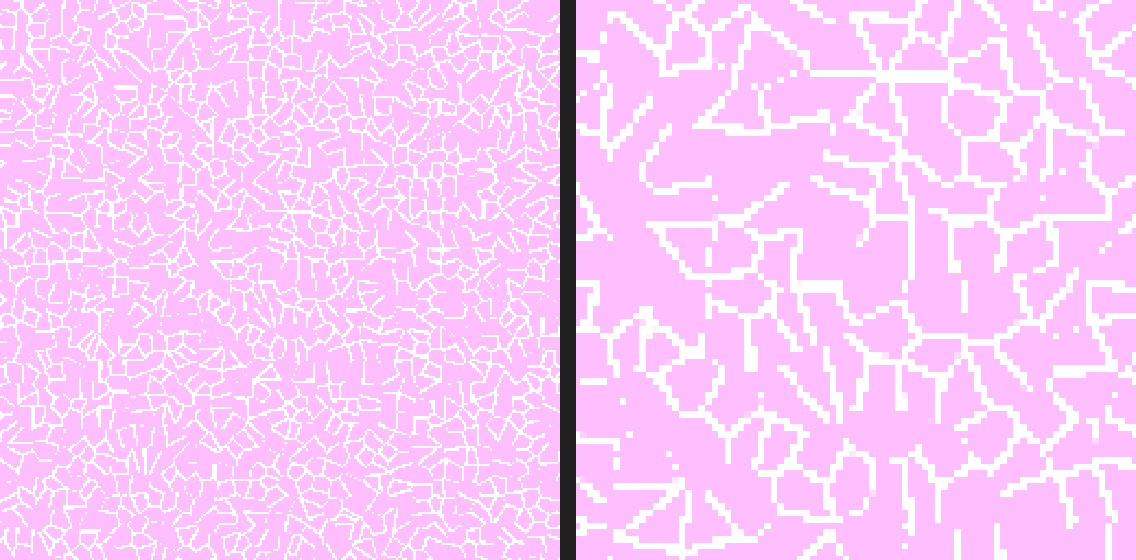
Left: the whole. Right: its middle third, enlarged.
This texture is drawn by a Shadertoy shader. Its source:

```glsl
// Pink cracked cells split by thin white veins, drawn on a coarse block grid.
// Voronoi borders get a width per edge: veins between distant seeds thin out,
// break into dots on the block grid, or vanish so that cells merge.

const float BLOCKS = 256.0;   // blocks along the canvas height
const float CELLS = 34.0;     // Voronoi cells along the canvas height
const float JITTER = 0.92;    // how far seeds stray from the lattice
const float VEIN = 0.085;     // half width of a full vein, in cells
const float SOFTNESS = 0.0015;
const vec3 PINK = vec3(1.0, 0.75, 1.0);
const vec3 WHITE = vec3(1.0);

// Sine-free hash: two values from 0 to 1 per lattice point.
vec2 hash22(vec2 p) {
    vec3 q = fract(p.xyx * vec3(0.1031, 0.1030, 0.0973));
    q += dot(q, q.yzx + 33.33);
    return fract((q.xx + q.yz) * q.zy);
}

vec2 seedPoint(vec2 cell, float jitter) {
    return cell + 0.5 + jitter * (hash22(cell + 57.0) - 0.5);
}

// Lattice cell whose seed lies nearest to p.
vec2 nearestCell(vec2 p, float jitter) {
    vec2 home = floor(p);
    vec2 best = home;
    float bestDist = 1e5;
    for (int y = -1; y <= 1; y++)
    for (int x = -1; x <= 1; x++) {
        vec2 cell = home + vec2(x, y);
        vec2 toSeed = seedPoint(cell, jitter) - p;
        float dist = dot(toSeed, toSeed);
        if (dist < bestDist) {
            bestDist = dist;
            best = cell;
        }
    }
    return best;
}

// Half width of the vein between two cells; the same from either side.
float veinWidth(vec2 cellA, vec2 cellB, float separation, float fullWidth) {
    float chance = hash22(cellA + cellB + 211.0).x - 0.5;
    return fullWidth * (1.0 - smoothstep(0.95, 1.45, separation + 0.5 * chance));
}

// Signed distance to the closest vein, negative inside it.
float veinDistance(vec2 p, float jitter, float fullWidth) {
    vec2 own = nearestCell(p, jitter);
    vec2 ownSeed = seedPoint(own, jitter);
    float closest = 1e5;
    for (int y = -2; y <= 2; y++)
    for (int x = -2; x <= 2; x++) {
        if (x == 0 && y == 0) continue;
        vec2 other = own + vec2(x, y);
        vec2 otherSeed = seedPoint(other, jitter);
        vec2 span = otherSeed - ownSeed;
        float separation = max(length(span), 0.001);
        float border = dot(0.5 * (ownSeed + otherSeed) - p, span / separation);
        float width = veinWidth(own, other, separation, fullWidth);
        // Vanished veins must not leave a hairline.
        if (width > 0.004) closest = min(closest, border - width);
    }
    return closest;
}

void mainImage(out vec4 fragColor, in vec2 fragCoord) {
    vec2 uv = fragCoord / iResolution.y;

    // Sample once per block for the stepped, dotted outlines.
    vec2 blockCenter = (floor(uv * BLOCKS) + 0.5) / BLOCKS;
    float dist = veinDistance(blockCenter * CELLS, JITTER, VEIN);

    float vein = 1.0 - smoothstep(-SOFTNESS, SOFTNESS, dist);
    fragColor = vec4(mix(PINK, WHITE, vein), 1.0);
}
```
